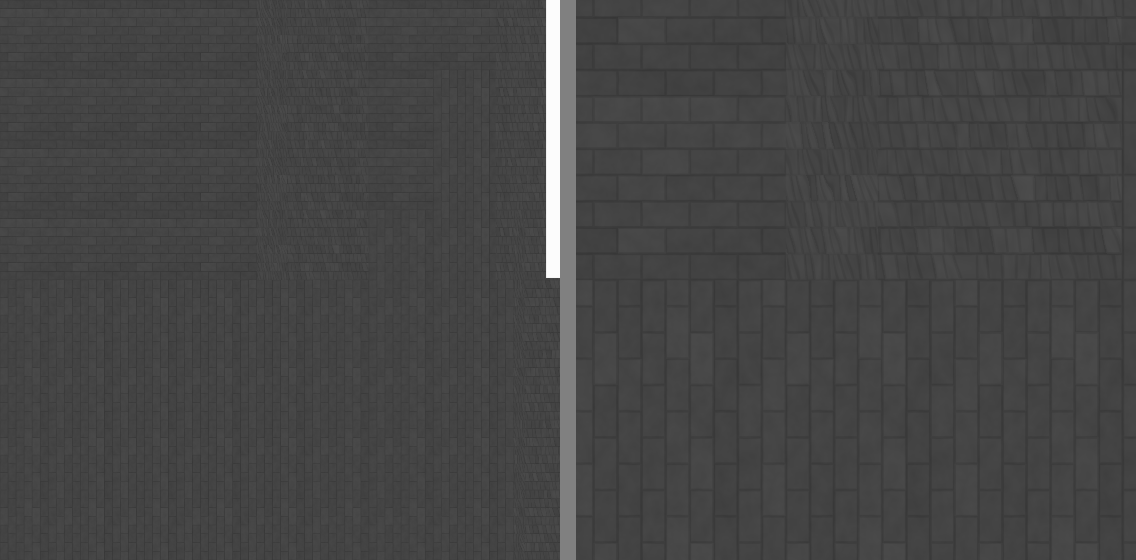
Left, the full canvas; right, a detail of the centre.
Give the GLSL for this texture, as a three.js fragment shader.

```glsl
// Charcoal brick sheet: level courses, upright courses, leaning slivers and one blank white corner strip.
varying vec2 vUv;

const vec2 TILE = vec2(0.11458, 0.125);   // one repeat: 4 x 8 bricks
const vec3 BRICK = vec3(0.271);
const vec3 BLANK = vec3(0.99);
const float JOINT_DEPTH = 0.034;
const float JOINT_WIDTH = 0.0013;

float hash(vec2 p) {
  return fract(sin(dot(p, vec2(127.1, 311.7))) * 4375.85);
}

vec2 gradient(vec2 cell) {
  float angle = 6.2832 * hash(cell);
  return vec2(cos(angle), sin(angle));
}

float gradientNoise(vec2 p) {
  vec2 i = floor(p), f = fract(p);
  vec2 u = f * f * f * (f * (f * 6.0 - 15.0) + 10.0);
  vec2 e = vec2(1.0, 0.0);
  float low = mix(dot(gradient(i), f), dot(gradient(i + e), f - e), u.x);
  float high = mix(dot(gradient(i + e.yx), f - e.yx), dot(gradient(i + 1.0), f - 1.0), u.x);
  return mix(low, high, u.y);
}

// Distance from each pair of cell sides, in canvas units
vec2 sideDistance(vec2 f, vec2 size) {
  return (0.5 - abs(f - 0.5)) * size;
}

float joint(float d, float width) {
  return 1.0 - smoothstep(0.25 * width, width, d);
}

// 1 inside the box lo..hi, 0 outside
float box(vec2 p, vec2 lo, vec2 hi) {
  vec2 s = smoothstep(lo - 0.0006, lo + 0.0006, p) * (1.0 - smoothstep(hi - 0.0006, hi + 0.0006, p));
  return s.x * s.y;
}

// Running bond; the tones repeat after 4 x 8 bricks
float bondTone(vec2 p, vec2 size, float rowContrast, float seed) {
  vec2 g = p / size;
  g.x += 0.5 * mod(floor(g.y), 2.0);
  vec2 id = mod(floor(g), vec2(4.0, 8.0)) + seed;
  vec2 f = fract(g);
  vec2 d = sideDistance(f, size);
  float pick = hash(id);
  float tone = rowContrast * (hash(vec2(id.y, 5.3)) - 0.5);
  tone += 0.020 * (pick - 0.5) - 0.014 * step(0.86, pick) * step(pick, 0.95);
  tone += 0.016 * gradientNoise(f * vec2(2.6, 1.7) + id * 7.0);
  tone += 0.007 * gradientNoise(f * vec2(8.0, 4.0) + id * 13.0);
  return tone - JOINT_DEPTH * max(joint(d.y, JOINT_WIDTH), 0.8 * joint(d.x, JOINT_WIDTH));
}

// Squeezed bricks of uneven width, leaning within each course
float sliverTone(vec2 p, vec2 size, float lean, float courseDepth) {
  float row = floor(p.y / size.y);
  float rise = fract(p.y / size.y);
  float wave = gradientNoise(vec2(p.x / size.x * 0.45, row * 3.7));
  float x = p.x / size.x + lean * (rise - 0.5) * (0.4 + wave);
  x += 0.8 * wave + 0.5 * mod(row, 2.0);
  vec2 id = vec2(floor(x), mod(row, 8.0));
  vec2 f = vec2(fract(x), rise);
  vec2 d = sideDistance(f, size);
  float contrast = mix(0.018, 0.034, mod(row, 2.0));
  float tone = contrast * (hash(id + 2.0) - 0.45);
  tone += 0.018 * gradientNoise(vec2(x * 1.6, p.y / size.y * 1.4));
  float side = 0.65 * joint(d.x, min(JOINT_WIDTH, 0.3 * size.x));
  return tone - JOINT_DEPTH * max(courseDepth * joint(d.y, JOINT_WIDTH), side);
}

void main() {
  vec2 p = vUv;
  vec2 level = TILE / vec2(4.0, 8.0);
  vec2 upright = TILE.yx / vec2(4.0, 8.0);

  // Base: level courses above the middle
  float tone = bondTone(p, level, 0.014, 1.0);

  // Upright courses: lower half and the stepped block above it
  float uprightMask = box(p, vec2(-1.0), vec2(0.917, 0.5));
  uprightMask = max(uprightMask, box(p, vec2(0.658, 0.49), vec2(0.885, 0.625)));
  uprightMask = max(uprightMask, box(p, vec2(0.773, 0.49), vec2(0.885, 0.875)));
  tone = mix(tone, bondTone(p.yx, upright, 0.010, 3.0), uprightMask);

  // Sliver bands
  float sliverMask = box(p, vec2(0.513, 0.5), vec2(0.658, 2.0));
  sliverMask = max(sliverMask, box(p, vec2(0.885, 0.5), vec2(2.0)));
  sliverMask = max(sliverMask, box(p, vec2(0.917, -1.0), vec2(2.0, 0.51)));
  tone = mix(tone, sliverTone(p, vec2(0.0076, level.y), 0.7, 1.0), sliverMask);

  // Tightest streaks
  float streakMask = box(p, vec2(0.4583, 0.5), vec2(0.513, 2.0));
  streakMask = max(streakMask, box(p, vec2(0.917, -1.0), vec2(0.9375, 0.625)));
  tone = mix(tone, sliverTone(p, vec2(0.0046, level.y), 1.8, 0.4), streakMask);

  // Blank strip at the upper right
  float blankMask = box(p, vec2(0.9755, 0.504), vec2(2.0));
  gl_FragColor = vec4(mix(BRICK + tone, BLANK, blankMask), 1.0);
}
```
